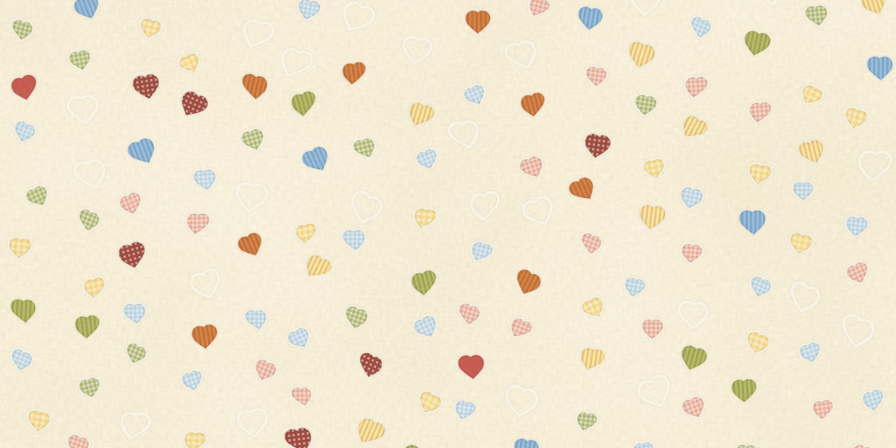
A Shadertoy shader for this pattern:

```glsl
const float ROWS = 8.0;
const vec3 LINEN = vec3(0.963, 0.931, 0.842);
const vec3 CHALK = vec3(0.985, 0.968, 0.915);
const int OUTLINE = 0, LAST_GINGHAM = 4, LAST_STRIPED = 8, RED = 9, PLAID = 10;

// Fabric dyes: outline, four pale ginghams, four stripes, plain red, dark plaid
const vec3 DYES[11] = vec3[11](
    CHALK,
    vec3(0.95, 0.83, 0.48), vec3(0.90, 0.64, 0.57),
    vec3(0.65, 0.69, 0.40), vec3(0.69, 0.81, 0.89),
    vec3(0.55, 0.70, 0.82), vec3(0.80, 0.48, 0.25),
    vec3(0.67, 0.69, 0.37), vec3(0.95, 0.84, 0.57),
    vec3(0.78, 0.36, 0.32), vec3(0.62, 0.29, 0.25));

vec2 hash2(vec2 p) {
    vec3 q = fract(p.xyx * vec3(0.1031, 0.1030, 0.0973));
    q += dot(q, q.yzx + 33.33);
    return fract((q.xx + q.yz) * q.zy);
}

float gradientDot(vec2 corner, vec2 offset) {
    return dot(hash2(corner) * 2.0 - 1.0, offset);
}

float gradientNoise(vec2 p) {
    vec2 i = floor(p), f = p - i, u = f * f * (3.0 - 2.0 * f);
    vec2 e = vec2(0.0, 1.0);
    return mix(mix(gradientDot(i, f), gradientDot(i + e.yx, f - e.yx), u.x),
               mix(gradientDot(i + e, f - e), gradientDot(i + 1.0, f - 1.0), u.x), u.y);
}

mat2 rotation(float a) {
    return mat2(cos(a), sin(a), -sin(a), cos(a));
}

float coverage(float d, float blur) {
    return 1.0 - smoothstep(-blur, blur, d);
}

// Unit heart with its tip at the origin and slightly bulging sides
float heartDistance(vec2 p) {
    p.x = abs(p.x);
    p.y += 0.5 * max(p.y, 0.0) * max(0.6 - p.y, 0.0);
    if (p.x + p.y > 1.0) return length(p - vec2(0.25, 0.75)) - 0.35355;
    vec2 top = p - vec2(0.0, 1.0);
    vec2 side = p - 0.5 * max(p.x + p.y, 0.0);
    return sqrt(min(dot(top, top), dot(side, side))) * sign(p.x - p.y);
}

// Soft square wave in 0..1
float band(float x, float period) {
    return smoothstep(-0.9, 0.9, sin(6.28318 * x / period));
}

vec3 heartFabric(vec2 p, int kind, vec3 dye) {
    if (kind <= LAST_GINGHAM) {
        float period = kind == 1 ? 0.0130 : 0.0098;
        float threads = 0.5 * (band(p.x, period) + band(p.y, period));
        return mix(CHALK, dye, 0.35 + 0.6 * threads);
    }
    if (kind <= LAST_STRIPED)
        return dye * mix(0.93, 1.07, band(p.x, 0.0098));
    if (kind == PLAID) {
        float gaps = band(p.x, 0.0105) * band(p.y, 0.0105);
        return mix(dye, CHALK, 0.5 * gaps);
    }
    return dye;
}

vec3 linen(vec2 p) {
    float weave = gradientNoise(p * vec2(70.0, 170.0))
                + gradientNoise(p * vec2(170.0, 70.0) + 40.0);
    float stain = gradientNoise(p * 2.5) + 0.5 * gradientNoise(p * 7.0);
    return LINEN + 0.025 * weave + vec3(0.012, 0.016, 0.026) * stain;
}

vec3 paintHeart(vec3 base, vec2 p, vec2 cell, float pixel) {
    vec2 shape = hash2(cell + 71.3), pick = hash2(cell + 19.7);

    // Pale kinds fill two slots of sixteen, strong kinds one, red less
    int slot = int(mod(7.0 * cell.x + 5.0 * cell.y + floor(4.0 * pick.x), 16.0));
    int kind = slot < 10 ? slot / 2 : slot - 5;
    if (kind == RED && pick.y < 0.6) kind = OUTLINE;
    bool pale = kind <= LAST_GINGHAM;

    float size = (kind == OUTLINE ? 0.054 : pale ? 0.036 : 0.043) * mix(0.93, 1.07, pick.y);
    p *= rotation((shape.x - 0.5) * 0.95);
    vec2 q = p / size + vec2(0.0, 0.55);
    q.x += (shape.y - 0.5) * 0.5 * (1.0 - q.y) * (1.0 - q.y);
    float d = (heartDistance(q) - 0.04) * size;

    float blur = pixel;
    if (kind == OUTLINE) {
        float ring = abs(d + 0.002) - 0.0032;
        base *= 1.0 - 0.035 * coverage(ring - 0.002, 0.003);
        return mix(base, CHALK, 0.85 * coverage(ring, blur));
    }

    // Shadow, pale rim, then the cloth with a darker edge
    float rim = pale ? 0.0040 : 0.0020;
    base *= 1.0 - 0.05 * coverage(d - rim - 0.001, 0.003);
    base = mix(base, CHALK, 0.75 * coverage(d - rim, blur));
    vec3 cloth = heartFabric(p, kind, DYES[kind]);
    cloth *= 1.0 - 0.07 * smoothstep(-0.006, 0.0, d);
    cloth += 0.03 * gradientNoise(p * 130.0 + cell);
    return mix(base, cloth, coverage(d, blur));
}

void mainImage(out vec4 fragColor, in vec2 fragCoord) {
    float pixel = 1.0 / iResolution.y;
    vec2 p = fragCoord * pixel, grid = p * ROWS;
    vec3 color = linen(p);

    // Jittered grid, every second column raised by half a cell
    for (int i = -1; i <= 1; i++)
    for (int j = -1; j <= 1; j++) {
        float column = floor(grid.x) + float(i);
        float lift = 0.5 * mod(column, 2.0);
        vec2 cell = vec2(column, floor(grid.y - lift) + float(j));
        vec2 center = cell + vec2(0.5, 0.5 + lift) + 0.45 * (hash2(cell + 5.1) - 0.5);
        color = paintHeart(color, (grid - center) / ROWS, cell, pixel);
    }
    fragColor = vec4(clamp(color, 0.0, 1.0), 1.0);
}
```
